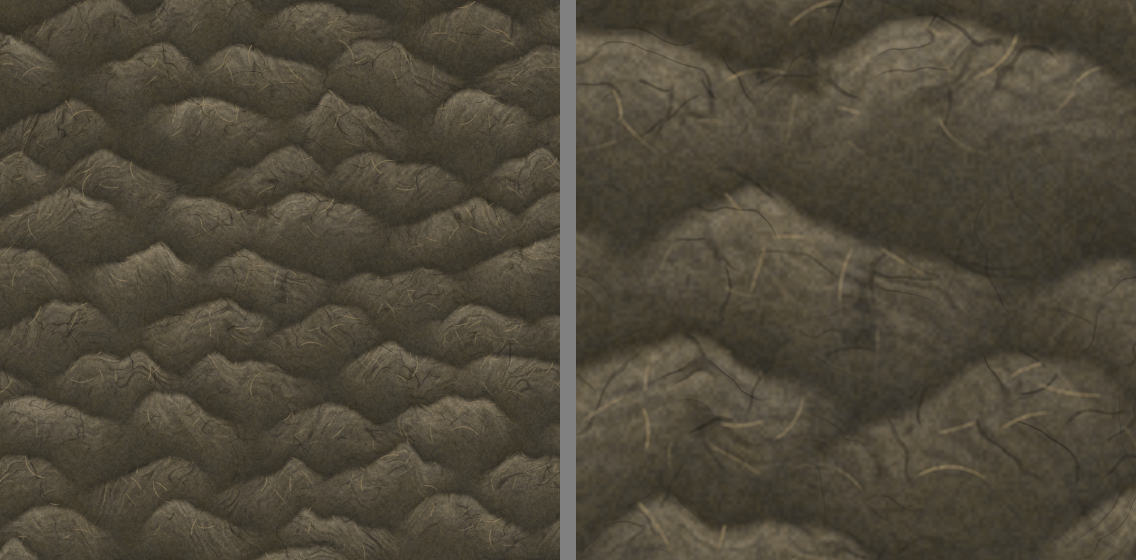
Left: the whole. Right: its middle third, enlarged.
This texture is drawn by a WebGL 1 fragment shader. Its source:

```glsl
precision highp float;
uniform vec2 u_resolution;

const vec2 GRID = vec2(4.2, 11.0);
const vec3 SOIL = vec3(0.272, 0.25, 0.197);
const vec3 BODY = vec3(0.315, 0.286, 0.228);
const vec3 LIT = vec3(0.55, 0.505, 0.415);
const vec3 STRAW = vec3(0.56, 0.49, 0.36);

vec2 hash2(vec2 p) {
  vec3 q = fract(vec3(p.xyx) * vec3(0.1031, 0.1030, 0.0973));
  q += dot(q, q.yzx + 33.33);
  return fract((q.xx + q.yz) * q.zy);
}

float noise(vec2 p) {
  vec2 i = floor(p), f = fract(p);
  f = f * f * (3.0 - 2.0 * f);
  return mix(mix(hash2(i).x, hash2(i + vec2(1, 0)).x, f.x),
             mix(hash2(i + vec2(0, 1)).x, hash2(i + 1.0).x, f.x), f.y);
}

float fbm(vec2 p) {
  float sum = 0.0, amp = 0.5;
  for (int i = 0; i < 4; i++) {
    sum += amp * noise(p);
    p = mat2(1.6, 1.2, -1.2, 1.6) * p + 7.3;
    amp *= 0.5;
  }
  return sum / 0.9375;
}

mat2 rotation(float a) {
  return mat2(cos(a), sin(a), -sin(a), cos(a));
}

// Short bent strands scattered one per cell
float fibres(vec2 p, float seed) {
  vec2 cell = floor(p);
  float cover = 0.0;
  for (int y = -1; y <= 1; y++) {
    for (int x = -1; x <= 1; x++) {
      vec2 id = cell + vec2(x, y);
      vec2 a = hash2(id + seed), b = hash2(id + seed + 71.0);
      vec2 q = rotation(b.x * 6.283) * (p - id - a);
      q.y += (b.y - 0.5) * 1.4 * q.x * q.x;
      float halfLength = 0.2 + 0.6 * a.y * b.y;
      float strand = (1.0 - smoothstep(0.008, 0.05, abs(q.y)))
                   * (1.0 - smoothstep(halfLength * 0.7, halfLength, abs(q.x)));
      cover = max(cover, strand * (0.3 + 0.7 * b.y));
    }
  }
  return cover;
}

void main() {
  vec2 uv = gl_FragCoord.xy / u_resolution.y;
  vec3 col = SOIL * (0.9 + 0.2 * fbm(uv * 9.0));
  vec3 soil = col;
  vec2 warp = vec2(fbm(uv * 13.0), fbm(uv * 13.0 + 40.0)) - 0.5;
  float relief = 0.0;
  float row = floor(uv.y * GRID.y);

  // Mounds, painted from the back row to the front
  for (int j = 2; j >= -2; j--) {
    float r = row + float(j);
    float stagger = 0.5 * mod(r, 2.0);
    float column = floor(uv.x * GRID.x - stagger);
    for (int i = -1; i <= 1; i++) {
      vec2 id = vec2(column + float(i), r) + 20.0;
      vec2 a = hash2(id), b = hash2(id + 37.0), c = hash2(id + 91.0);
      vec2 center = id - 20.0 + vec2(0.5 + stagger, 0.5) + (a - 0.5) * vec2(0.3, 0.45);
      vec2 p = uv - center / GRID;

      // Skewed crest outline
      float t = p.x / mix(0.125, 0.165, b.x);
      float dome = max(0.0, 1.0 - t * t);
      float s = t + (b.y - 0.5) * 0.75 * dome;
      float bump = pow(max(0.0, 1.0 - s * s), 1.7);
      float crest = bump * (mix(0.04, 0.072, c.x) + 0.035 * (noise(vec2(p.x * 27.0, id.x * 7.1 + r * 3.7)) - 0.5));
      float d = crest - p.y + warp.y * 0.008;
      float flank = 1.0 - smoothstep(0.4, 1.0, abs(t));
      float depth = 0.045 + 0.068 * dome;
      float fade = 1.0 - smoothstep(depth * 0.3, depth, d);

      // Streaks and cracks running over the body
      vec2 q = rotation(mix(-1.1, 1.1, c.y)) * (vec2(p.x, d) + warp * 0.06);
      float streak = noise(q * vec2(38.0, 210.0) + id * 9.0);
      float crackField = noise(q * vec2(18.0, 75.0) + id * 5.0);
      float crack = 1.0 - smoothstep(0.0, 0.07, abs(crackField - 0.5));
      crack *= smoothstep(0.4, 0.65, noise(uv * 24.0 + id));

      float sheen = smoothstep(-0.002, 0.014, d) * exp(-max(d, 0.0) / 0.034);
      sheen *= bump * (0.25 + 0.75 * a.y) * (0.45 + 1.1 * fbm(uv * 17.0 + id));
      vec3 skin = mix(BODY, LIT, clamp(sheen, 0.0, 1.0));
      skin *= 0.87 + 0.27 * streak - 0.24 * crack;
      skin *= 0.8 + 0.2 * smoothstep(-0.002, 0.01, d);

      float shadow = exp(-max(-d, 0.0) / 0.018) * flank;
      col *= 1.0 - 0.2 * shadow * (1.0 - smoothstep(0.0, 0.02, d));
      float softness = mix(0.016, 0.003, bump);
      float cover = smoothstep(-softness, softness, d) * flank;
      col = mix(col, mix(soil, skin, fade), cover);
      relief = mix(relief, fade * (0.4 + 0.6 * bump), cover);
    }
  }

  // Dark hairs and pale straw
  col *= 1.0 - 0.28 * fibres(uv * 23.0 + warp * 1.5, 13.0) * (0.4 + 0.6 * relief);
  col = mix(col, STRAW, 0.65 * fibres(uv * 25.0, 140.0) * smoothstep(0.2, 0.8, relief));

  // Fine grain with a slight warm and cool drift
  float grain = 0.6 * noise(uv * 430.0) + 0.4 * noise(uv * 190.0 + 9.0) - 0.5;
  float tint = noise(uv * 260.0 + 55.0) + fbm(uv * 30.0 + 80.0) - 1.0;
  col *= 1.0 + 0.32 * grain;
  col += vec3(-0.008, 0.0, 0.022) * tint;
  gl_FragColor = vec4(col, 1.0);
}
```
